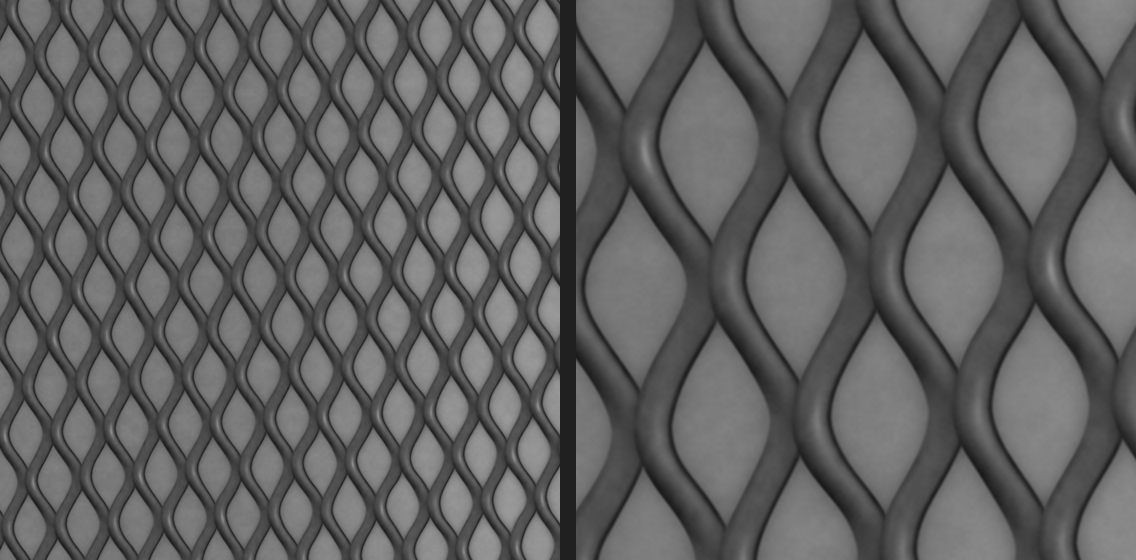
Left: the whole. Right: its middle third, enlarged.
Reproduce this texture procedurally as a Shadertoy shader.

```glsl
// Expanded metal mesh in grey over a pale, softly lit backing sheet.
// Wavy strands on a slanted lattice alternate in phase and touch at the nodes;
// each is painted left to right with a shadow, shaded flanks and a worn glint.

const float TAU = 6.2831853;

float hash(vec2 p) {
    return fract(sin(dot(p, vec2(127.1, 311.7))) * 43758.5453);
}

float noise(vec2 p) {
    vec2 i = floor(p), f = fract(p);
    f = f * f * (3.0 - 2.0 * f);
    return mix(mix(hash(i), hash(i + vec2(1, 0)), f.x),
               mix(hash(i + vec2(0, 1)), hash(i + vec2(1, 1)), f.x), f.y);
}

// Bell curve of the given width
float bell(float x, float width) {
    return exp(-x * x / (width * width));
}

// Backing sheet: brighter to the right, with faint mottling
float backing(vec2 p) {
    float light = 0.485 + 0.105 * smoothstep(0.35, 1.0, p.x + 0.1 * (0.5 - p.y));
    light += 0.03 * (noise(p * vec2(45.0, 60.0)) - 0.5);
    return light + 0.02 * (noise(p * 160.0) - 0.5);
}

// Strand tone: t runs across it from -1 to 1, f along it, zero at the left bend
float strandTone(float t, float f, float wear) {
    float side = sin(TAU * f);
    float lower = max(-side, 0.0), upper = max(side, 0.0);
    float nearBend = 1.0 - smoothstep(0.30, 0.46, abs(f));

    float tone = 0.285 + 0.035 * upper * (1.0 - smoothstep(-0.1, 0.8, t));
    tone += 0.08 * lower * bell(t - 0.35, 0.35);
    // Dark underside of the falling half and thin rim on the left
    tone -= 0.11 * lower * (1.0 - smoothstep(-0.7, 0.0, t));
    tone -= 0.07 * nearBend * (1.0 - smoothstep(-1.0, -0.5, t));
    // Lit wall at the bend, with a narrow worn glint
    tone += 0.10 * bell(f + 0.02, 0.13) * bell(t - 0.2, 0.45);
    tone += 0.17 * wear * bell(f - 0.03 + 0.06 * wear, 0.07) * bell(t - 0.25, 0.2);
    // Crisp dark line along the opening
    return tone - 0.15 * nearBend * bell(t - 0.88, 0.17);
}

void mainImage(out vec4 fragColor, in vec2 fragCoord) {
    vec2 p = fragCoord / iResolution.y;
    vec2 bent = p + 0.003 * (vec2(noise(p * 28.0), noise(p * 28.0 + 50.0)) - 0.5);

    // Lattice coordinates: one unit per repeat across and up
    mat2 lattice = mat2(0.0951, 0.0055, -0.0073, 0.1674);
    vec2 q = inverse(lattice) * (bent - vec2(0.066, 0.898));
    float soft = 0.01 + 8.0 / iResolution.y;

    float tone = backing(p);
    float first = floor(2.0 * q.x) - 2.0;
    for (int k = 0; k < 4; k++) {
        float strand = first + float(k);
        float along = q.y + 0.5 * strand;
        float bend = floor(along + 0.5);
        float f = along - bend;

        float center = 0.5 * strand + 0.06 + 0.18 * (1.0 - cos(TAU * f));
        float halfWidth = 0.122 + 0.013 * abs(sin(TAU * f));
        float x = q.x - center;
        float edge = abs(x) - halfWidth;

        // Contact shadow, deeper where the backing is bright
        tone *= 1.0 - (0.14 + 0.14 * p.x) * exp(-max(edge, 0.0) * 17.0);
        float metal = strandTone(x / halfWidth, f, hash(vec2(strand, bend)));
        metal += 0.035 * (noise(p * vec2(190.0, 130.0)) - 0.5) + 0.015 * (p.x - 0.5);
        tone = mix(metal, tone, smoothstep(-soft, soft, edge));
    }

    // Fine surface grain
    tone += 0.015 * (noise(p * 420.0) - 0.5);
    fragColor = vec4(vec3(tone), 1.0);
}
```
